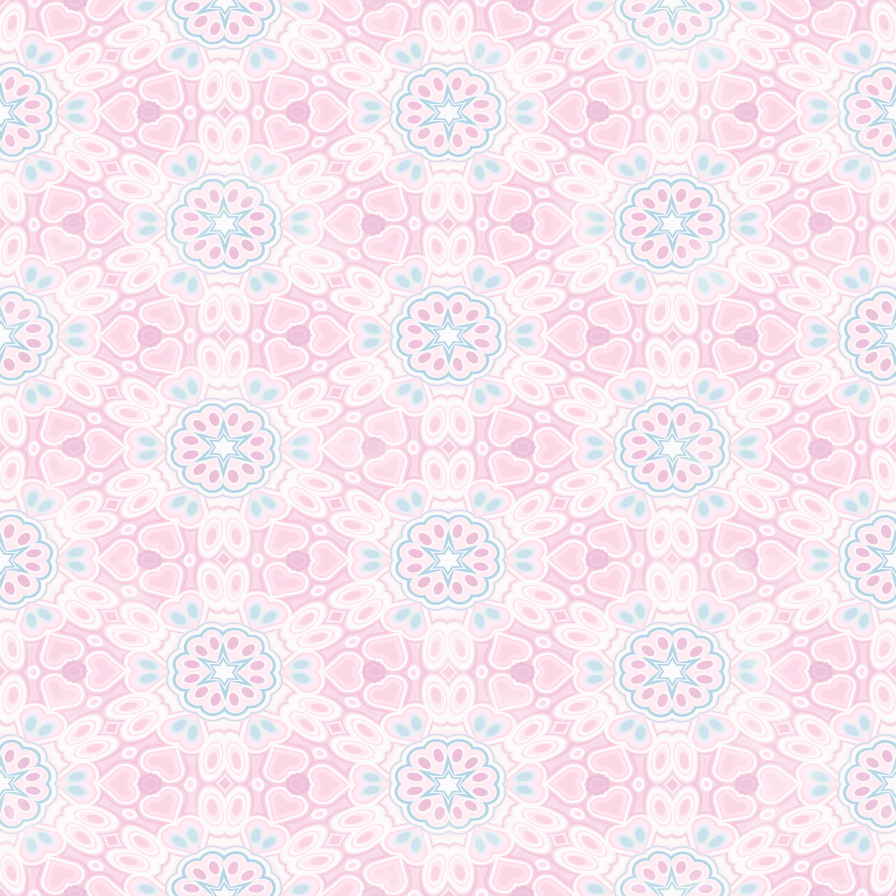
This pattern is drawn by a Shadertoy shader. Its source:

```glsl
#define REPEATS vec2(2.0, 4.0)
#define WHITE vec3(0.99, 0.98, 0.98)
#define BLUSH vec3(1.00, 0.92, 0.95)
#define PETAL vec3(1.00, 0.87, 0.92)
#define ROSE vec3(0.97, 0.80, 0.88)
#define MAUVE vec3(0.92, 0.74, 0.85)
#define ICE vec3(0.90, 0.94, 0.96)
#define SKY vec3(0.71, 0.84, 0.90)
#define WARP 0.010
#define WEAR 0.45

const float ROOT3 = 1.7320508;
float pixel;

float hash(vec2 p) {
    vec3 h = fract(p.xyx * vec3(0.1031, 0.1030, 0.0973));
    h += dot(h, h.yzx + 33.33);
    return fract((h.x + h.y) * h.z);
}

// Value noise that wraps over the canvas
float noise(vec2 uv, float cells) {
    vec2 p = uv * cells, i = floor(p), f = fract(p);
    f = f * f * (3.0 - 2.0 * f);
    vec2 a = mod(i, cells), b = mod(i + 1.0, cells);
    return mix(mix(hash(a), hash(vec2(b.x, a.y)), f.x),
               mix(hash(vec2(a.x, b.y)), hash(b), f.x), f.y);
}

mat2 rotation(float a) {
    return mat2(cos(a), -sin(a), sin(a), cos(a));
}

// Heart along +x with its tip at the origin
float heart(vec2 p, float size) {
    p = vec2(abs(p.y), p.x) / size;
    if (p.x + p.y > 1.0) return size * (length(p - vec2(0.25, 0.75)) - 0.3536);
    vec2 a = p - vec2(0.0, 1.0), b = p - 0.5 * max(p.x + p.y, 0.0);
    return size * sqrt(min(dot(a, a), dot(b, b))) * sign(p.x - p.y);
}

float ellipse(vec2 p, vec2 radii) {
    return (length(p / radii) - 1.0) * min(radii.x, radii.y);
}

void fill(inout vec3 col, float d, vec3 ink) {
    col = mix(col, ink, smoothstep(pixel, -pixel, d));
}

void stroke(inout vec3 col, float d, float width, vec3 ink) {
    fill(col, abs(d) - width, ink);
}

// Offset from the nearest flower of the staggered lattice
vec2 nearestFlower(vec2 p) {
    vec2 period = vec2(ROOT3, 1.0);
    vec2 a = mod(p, period) - 0.5 * period;
    vec2 b = mod(p + 0.5 * period, period) - 0.5 * period;
    return dot(a, a) < dot(b, b) ? a : b;
}

void mainImage(out vec4 fragColor, in vec2 fragCoord) {
    vec2 uv = fragCoord / iResolution.xy;
    pixel = 0.6 * REPEATS.y / iResolution.y;
    vec2 p = uv * REPEATS * vec2(ROOT3, 1.0);
    vec2 wobble = vec2(noise(uv, 36.0), noise(uv.yx, 36.0)) - 0.5;
    p += WARP * wobble;
    float tone = noise(uv, 6.0);

    // Fold into one mirrored sixth: q follows a heart axis, s the axis between
    vec2 cell = nearestFlower(p + vec2(0.5 * ROOT3, 0.0));
    float r = length(cell), sector = radians(60.0);
    float angle = abs(mod(atan(cell.y, cell.x) + 0.5 * sector, sector) - 0.5 * sector);
    vec2 q = r * vec2(cos(angle), sin(angle));
    vec2 s = r * vec2(cos(0.5 * sector - angle), sin(0.5 * sector - angle));
    vec2 hub = q - vec2(1.0 / ROOT3, 0.0);

    float blueHeart = heart(q - vec2(0.045, 0.0), 0.135);
    float paleHeart = heart(q - vec2(0.205, 0.0), 0.155);
    float pinkHeart = heart(q - vec2(0.375, 0.0), 0.145);
    vec2 wing = rotation(0.22) * (s - vec2(0.385, 0.045));
    float lobe = ellipse(wing, vec2(0.088, 0.043));

    // Rosy ground fading to white between the flowers
    vec3 col = mix(ROSE, BLUSH, smoothstep(0.16, 0.31, length(hub)));
    float veil = smoothstep(0.12, 0.02, s.y) * smoothstep(0.16, 0.25, r) * smoothstep(0.50, 0.38, s.x);
    col = mix(col, WHITE, veil);
    float field = min(min(paleHeart, pinkHeart), lobe);
    float band = 0.5 + 0.5 * sin(field * 210.0 + 3.0 * noise(uv, 24.0));
    col = mix(col, mix(PETAL, WHITE, band), 0.35 * smoothstep(0.0, 0.02, field));
    stroke(col, field - 0.017, 0.003, mix(MAUVE, col, 0.45));

    // White paired petals with pink hearts of colour
    fill(col, lobe - 0.008, WHITE);
    stroke(col, lobe + 0.008, 0.002, PETAL);
    fill(col, lobe + 0.018, BLUSH);
    fill(col, ellipse(wing - vec2(0.012, 0.0), vec2(0.036, 0.017)), mix(PETAL, ROSE, 0.5));

    // Pink hearts gathered about a hexagon
    fill(col, pinkHeart - 0.004, WHITE);
    fill(col, pinkHeart + 0.008, PETAL);
    stroke(col, pinkHeart + 0.022, 0.003, BLUSH);
    fill(col, pinkHeart + 0.035, mix(PETAL, ROSE, 0.35));
    vec2 h = abs(hub);
    float hexagon = max(h.x, 0.5 * h.x + 0.5 * ROOT3 * h.y);
    fill(col, hexagon - 0.044, mix(ROSE, MAUVE, 0.65));
    stroke(col, hexagon - 0.025, 0.003, ROSE);

    // Diamonds and beads along the cell border
    float diamond = abs(s.x - 0.5) + 1.2 * s.y;
    fill(col, diamond - 0.045, BLUSH);
    fill(col, diamond - 0.028, ROSE);
    float bead = ellipse(s - vec2(0.5, 0.132), vec2(0.032, 0.023));
    fill(col, bead, WHITE);
    fill(col, bead + 0.012, PETAL);

    // Pale hearts with icy ovals
    fill(col, paleHeart - 0.009, WHITE);
    fill(col, paleHeart + 0.003, PETAL);
    fill(col, paleHeart + 0.013, BLUSH);
    float drop = ellipse(rotation(0.3) * (q - vec2(0.295, 0.030)), vec2(0.032, 0.019));
    fill(col, drop - 0.009, ICE);
    fill(col, drop, mix(ICE, SKY, 0.55));

    // Blue-edged flower and its star
    fill(col, blueHeart - 0.036, BLUSH);
    stroke(col, blueHeart - 0.030, 0.003, mix(ICE, SKY, 0.6));
    fill(col, blueHeart - 0.022, WHITE);
    stroke(col, blueHeart - 0.003, 0.006, SKY);
    fill(col, blueHeart + 0.007, BLUSH);
    float seed = ellipse(rotation(0.25) * (q - vec2(0.128, 0.032)), vec2(0.030, 0.019));
    fill(col, seed - 0.006, WHITE);
    fill(col, seed, mix(ROSE, MAUVE, 0.3 + 0.7 * tone));
    float star = 0.5 * s.x + 0.866 * s.y - 0.030;
    fill(col, star - 0.009, WHITE);
    stroke(col, star, 0.004, SKY);

    // Faded patches
    float fade = smoothstep(0.55, 0.95, noise(uv, 14.0)) * noise(uv, 64.0);
    fragColor = vec4(mix(col, WHITE, WEAR * fade), 1.0);
}
```
